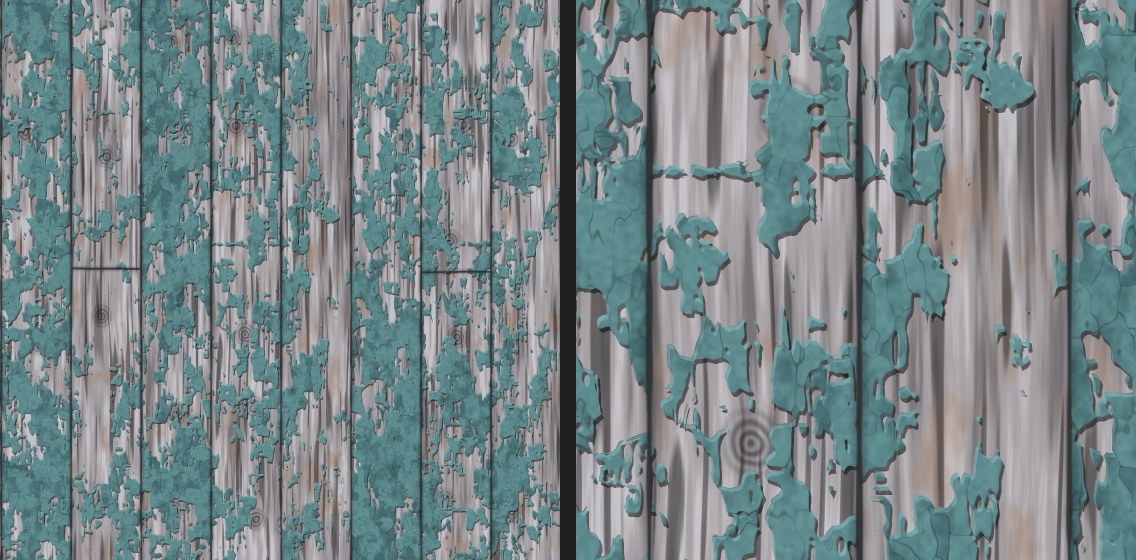
Left: the whole. Right: its middle third, enlarged.
Write a WebGL 2 fragment shader that draws this texture.

```glsl
#version 300 es
precision highp float;
// Eight upright weathered boards with flaking teal paint over bare grey wood.
uniform vec2 u_resolution;
out vec4 fragColor;

const float PLANKS = 8.0;
const float SEAM_SHIFT = 0.002;
const float SEAM_HALF = 0.0015;
const float BAND_LOW = 0.41, BAND_HIGH = 0.565;   // heights where coverage changes
const vec2 TO_LIGHT = vec2(-0.0014, 0.0024);
const vec2 PATCH_FREQ = vec2(36.0, 15.0);
const vec2 FLAKE_FREQ = vec2(58.0, 36.0);
const vec3 WOOD_DARK = vec3(0.47, 0.45, 0.46);
const vec3 WOOD_MID = vec3(0.65, 0.63, 0.64);
const vec3 WOOD_PALE = vec3(0.78, 0.77, 0.79);
const vec3 WOOD_WARM = vec3(0.63, 0.52, 0.45);
const vec3 PAINT_DARK = vec3(0.27, 0.42, 0.435);
const vec3 PAINT_LIGHT = vec3(0.37, 0.55, 0.56);
const vec3 GAP = vec3(0.17, 0.18, 0.19);
// Paint coverage of each plank: upper part, middle band, lower part
const float UPPER[8] = float[8](0.62, 0.36, 0.68, 0.42, 0.38, 0.52, 0.36, 0.50);
const float MIDDLE[8] = float[8](0.36, 0.12, 0.60, 0.36, 0.22, 0.74, 0.54, 0.20);
const float LOWER[8] = float[8](0.66, 0.26, 0.58, 0.38, 0.26, 0.88, 0.58, 0.44);
// Change of coverage from left to right, and height of the butt joint (-1 = none)
const float LEAN[8] = float[8](0.1, 0.1, -0.1, 0.1, -0.7, 0.0, -0.1, -0.4);
const float JOINT[8] = float[8](-1.0, 0.520, -1.0, -1.0, -1.0, -1.0, 0.514, -1.0);

float hash(vec2 p) {
    vec3 q = fract(p.xyx * 0.1031);
    q += dot(q, q.yzx + 33.33);
    return fract((q.x + q.y) * q.z);
}

float noise(vec2 p) {
    vec2 i = floor(p), f = fract(p);
    f = f * f * (3.0 - 2.0 * f);
    return mix(mix(hash(i), hash(i + vec2(1, 0)), f.x),
               mix(hash(i + vec2(0, 1)), hash(i + vec2(1, 1)), f.x), f.y);
}

float fbm(vec2 p) {
    float sum = 0.0, amp = 0.5;
    for (int i = 0; i < 4; i++) {
        sum += amp * noise(p);
        p = p * 2.03 + 17.1;
        amp *= 0.5;
    }
    return sum / 0.9375;
}

// Angular flakes: x = distance to the nearest crack, y = random value of the flake
vec2 flakes(vec2 p) {
    vec2 cell = floor(p), nearest = vec2(0);
    float d1 = 9.0, d2 = 9.0;
    for (int k = 0; k < 9; k++) {
        vec2 c = cell + vec2(k % 3 - 1, k / 3 - 1);
        float d = length(c + vec2(hash(c), hash(c + 91.7)) - p);
        if (d < d1) { d2 = d1; d1 = d; nearest = c; }
        else d2 = min(d2, d);
    }
    return vec2(d2 - d1, hash(nearest + 45.3));
}

// x = paint amount (positive where painted), y = crack distance, z = flake value
vec3 paintAt(vec2 p, int plank, float across) {
    vec2 q = p + vec2(3.7, 5.3) * float(plank);
    vec2 warp = vec2(noise(q * vec2(190, 70)), noise(q * vec2(80, 120) + 31.0)) - 0.5;
    vec2 flake = flakes(q * FLAKE_FREQ + warp * 0.9);
    float wobble = 0.03 * (noise(q * 40.0) - 0.5);
    float cover = mix(LOWER[plank], MIDDLE[plank], smoothstep(-0.02, 0.02, p.y + wobble - BAND_LOW));
    cover = mix(cover, UPPER[plank], smoothstep(-0.02, 0.02, p.y + wobble - BAND_HIGH));
    cover += LEAN[plank] * (across - 0.5);
    // Thin broken line of paint left at a band edge
    float lapY = plank == 0 ? BAND_LOW : BAND_HIGH;
    cover += plank % 3 == 0 ? 0.55 * exp(-pow((p.y - lapY) / 0.005, 2.0)) : 0.0;
    float field = 0.62 * fbm(q * PATCH_FREQ + warp * 0.6) + 0.28 * flake.y
                + 0.10 * noise(q * vec2(260, 50));
    return vec3(field - 0.5 + 0.38 * (cover - 0.52), flake);
}

vec3 woodAt(vec2 p, int plank) {
    vec2 q = p + vec2(2.9, 7.1) * float(plank);
    // Knots sit in a sparse grid and bend the grain around them
    vec2 g = vec2(p.x * PLANKS, p.y * 6.0), id = floor(g);
    vec2 k = (fract(g) - 0.3 - 0.4 * vec2(hash(id + 5.0), hash(id + 8.0))) * vec2(1.0, 1.2);
    float r = length(k), knot = step(0.62, hash(id + 2.0)) * smoothstep(0.2, 0.05, r);
    q.x += 0.006 * (noise(q * vec2(9, 7)) - 0.5) + 0.012 * knot * sign(k.x) * r;
    float grain = 0.5 * fbm(q * vec2(75, 4)) + 0.5 * fbm(q * vec2(210, 14));
    float tone = 0.5 + 2.0 * (grain - 0.5) + 0.7 * (fbm(q * vec2(22, 9)) - 0.5);
    vec3 col = mix(WOOD_DARK, WOOD_MID, smoothstep(0.0, 0.5, tone));
    col = mix(col, WOOD_PALE, smoothstep(0.48, 0.9, tone));
    col = mix(col, WOOD_WARM, 0.6 * smoothstep(0.6, 0.78, fbm(q * vec2(34, 16) + 60.0)));
    col *= 1.0 - 0.4 * smoothstep(0.68, 0.84, noise(q * vec2(240, 9) + 12.0));
    float rings = 0.5 + 0.5 * sin(r * 130.0 + 4.0 * noise(q * 90.0));
    return col * (1.0 - knot * (0.15 + 0.3 * rings));
}

vec3 boards(vec2 p) {
    float x = (p.x - SEAM_SHIFT) * PLANKS, across = fract(x);
    int plank = int(mod(floor(x), PLANKS));
    vec3 paint = paintAt(p, plank, across);
    float lit = paintAt(p + TO_LIGHT, plank, across).x;
    float painted = smoothstep(-0.004, 0.004, paint.x);
    float facing = smoothstep(-0.006, 0.006, lit);

    // Bare wood, shaded beneath lifted paint
    vec3 wood = woodAt(p, plank) * (1.0 - 0.5 * facing);
    // Paint, with tone by flake, fine cracks and a lit upper rim
    float tone = 0.65 * fbm(p * vec2(85, 60)) + 0.35 * paint.z;
    vec3 coat = mix(PAINT_DARK, PAINT_LIGHT, smoothstep(0.28, 0.62, tone));
    coat *= 1.0 - 0.35 * smoothstep(0.09, 0.01, paint.y) * noise(p * 60.0 + 9.0);
    coat *= 0.94 + 0.12 * noise(p * 300.0);
    coat += 0.10 * (1.0 - facing);
    vec3 col = mix(wood, coat, painted);

    // Dark gaps between planks and at butt joints
    float seam = min(across, 1.0 - across) / PLANKS + 0.0014 * (noise(p * vec2(8, 45)) - 0.5);
    float gap = min(seam, abs(p.y - JOINT[plank] + 0.002 * (noise(p * 30.0) - 0.5)));
    col *= 1.0 - 0.22 * smoothstep(0.007, 0.001, gap);
    return mix(col, GAP, 0.88 * smoothstep(SEAM_HALF + 0.0008, SEAM_HALF - 0.0008, gap));
}

void main() {
    // Four samples per pixel smooth the flake edges
    vec3 sum = vec3(0);
    for (int s = 0; s < 4; s++) {
        vec2 offset = vec2(s % 2, s / 2) * 0.5 - 0.25;
        sum += boards((gl_FragCoord.xy + offset) / u_resolution);
    }
    fragColor = vec4(sum / 4.0, 1.0);
}
```
